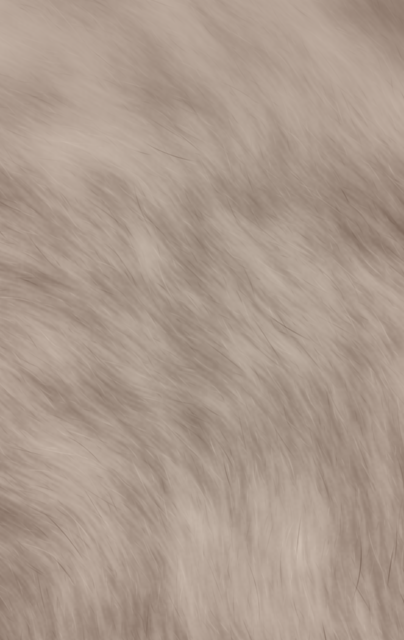
A Shadertoy shader for this texture:

```glsl
// Soft beige fur combed diagonally down to the right, turning steep at the bottom.
// Noise smeared along a curved flow field gives clumps, locks, tufts and a fine nap;
// layers of thin tapered hairs, each slightly off the flow, lie over it.

const vec3 SHADOW = vec3(0.55, 0.47, 0.42);
const vec3 LIGHT = vec3(0.71, 0.64, 0.59);
const vec3 COOL_TINT = vec3(-0.007, 0.003, 0.002);
const float MEAN_TONE = 0.77;

const vec4 SMEAR_FREQ = vec4(13.0, 32.0, 90.0, 230.0);   // clumps, locks, tufts, nap
const vec4 SMEAR_LENGTH = vec4(0.06, 0.042, 0.028, 0.015);
const vec4 SMEAR_GAIN = vec4(1.2, 0.85, 0.9, 1.0);
const vec2 PATCH_FREQ = vec2(2.6, 6.5);                  // along and across the fur
const float PATCH_SLOPE = -0.85;
const float PATCH_GAIN = 0.6;
const int STEPS = 26;
const float STEP_SIZE = 0.004;

// Per hair layer: cells per canvas height, share of cells, strength, spread
const vec4 SHORT_HAIRS = vec4(56.0, 0.8, 0.2, 0.8);
const vec4 MIDDLE_HAIRS = vec4(32.0, 0.9, 0.24, 0.8);
const vec4 LONG_HAIRS = vec4(17.0, 0.9, 0.28, 0.7);
const vec4 DARK_HAIRS = vec4(14.0, 0.8, 0.6, 0.7);
const float HAIR_WIDTH = 0.0006;

float hash(vec2 p) {
    return fract(sin(dot(p, vec2(127.1, 311.7))) * 43758.5453);
}

float noise(vec2 p) {
    vec2 i = floor(p), f = fract(p);
    f = f * f * (3.0 - 2.0 * f);
    return mix(mix(hash(i), hash(i + vec2(1, 0)), f.x),
               mix(hash(i + vec2(0, 1)), hash(i + vec2(1, 1)), f.x), f.y);
}

// Direction in which the fur lies
vec2 flow(vec2 p) {
    float u = p.x * 1.58;
    float steep = 1.0 - smoothstep(0.0, 0.45, p.y - 0.35 * (u - 0.5));
    float degrees = -40.0 + 9.0 * (1.0 - u) - 46.0 * steep
                  - 10.0 * smoothstep(0.5, 0.9, p.y)
                  + 24.0 * (noise(p * 5.0 + 40.0) - 0.5)
                  + 24.0 * (noise(p * 13.0 + 90.0) - 0.5);
    float a = radians(degrees);
    return vec2(cos(a), sin(a));
}

// Average of four noise layers along the flow line, centred on zero
vec4 smearedFur(vec2 start) {
    vec4 sum = vec4(0.0), total = vec4(0.0);
    for (int side = -1; side <= 1; side += 2) {
        vec2 p = start;
        for (int i = 0; i < STEPS; i++) {
            vec4 reach = float(i) * STEP_SIZE / SMEAR_LENGTH;
            vec4 weight = exp(-reach * reach);
            vec4 layers = vec4(noise(p * SMEAR_FREQ.x),
                               noise(p * SMEAR_FREQ.y + 17.0),
                               noise(p * SMEAR_FREQ.z + 31.0),
                               noise(p * SMEAR_FREQ.w + 53.0));
            sum += weight * layers;
            total += weight;
            p += float(side) * STEP_SIZE * flow(p);
        }
    }
    return sum / total - 0.5;
}

// Signed tone of one hair layer; darkShare is the part of hairs that darken
float hairs(vec2 p, vec4 layer, float darkShare, float seed, float pixel) {
    vec2 cell = floor(p * layer.x);
    float tone = 0.0;
    for (int y = -1; y <= 1; y++)
    for (int x = -1; x <= 1; x++) {
        vec2 id = cell + vec2(x, y);
        vec2 key = id + seed;
        if (hash(key + 3.7) > layer.y) continue;
        vec2 centre = (id + vec2(hash(key + 11.3), hash(key + 27.9))) / layer.x;
        vec2 dir = flow(centre);
        float turn = layer.w * (hash(key + 61.1) - 0.5);
        dir = normalize(dir + turn * vec2(-dir.y, dir.x));
        vec2 q = p - centre;
        float halfLength = mix(0.35, 0.95, hash(key + 35.2)) / layer.x;
        float along = dot(q, dir) / halfLength;
        float bend = 0.3 * halfLength * (hash(key + 44.6) - 0.5) * along * along;
        float across = abs(dot(q, vec2(-dir.y, dir.x)) - bend);
        float line = 1.0 - smoothstep(0.0, HAIR_WIDTH + pixel, across);
        float taper = 1.0 - smoothstep(0.2, 1.0, abs(along));
        float sense = hash(key + 52.8) < darkShare ? -1.0 : 1.0;
        tone += sense * line * taper * mix(0.3, 1.0, hash(key + 71.4));
    }
    return layer.z * tone;
}

void mainImage(out vec4 fragColor, in vec2 fragCoord) {
    vec2 p = fragCoord / iResolution.y;
    vec2 uv = fragCoord / iResolution.xy;
    float pixel = 1.0 / iResolution.y;

    // The upper part lies out of focus
    float focus = mix(1.0, 0.45, smoothstep(0.6, 0.95, uv.y));
    vec4 fur = smearedFur(p) * SMEAR_GAIN;

    float strands = hairs(p, SHORT_HAIRS, 0.5, 5.0, pixel)
                  + hairs(p, MIDDLE_HAIRS, 0.5, 131.0, pixel)
                  + hairs(p, LONG_HAIRS, 0.4, 257.0, pixel);
    float bunched = smoothstep(0.35, 0.65, noise(p * 7.0 + 23.0));
    strands += bunched * hairs(p, DARK_HAIRS, 1.0, 389.0, pixel);

    // Broad slanting patches of light and shade
    vec2 lie = vec2(cos(PATCH_SLOPE), sin(PATCH_SLOPE));
    vec2 slanted = vec2(dot(p, lie), dot(p, vec2(-lie.y, lie.x)));
    float patches = PATCH_GAIN * (noise(slanted * PATCH_FREQ + 8.0) - 0.5);
    float tone = MEAN_TONE + patches + fur.x + focus * (fur.y + fur.z + fur.w + strands);

    // Dim right-hand corners, then ease off the highlights
    tone -= 0.25 * smoothstep(0.75, 1.05, uv.x) * smoothstep(0.25, 0.5, abs(uv.y - 0.5));
    tone -= 0.35 * max(tone - 0.95, 0.0);

    // Slightly cooler in the middle
    float middle = 1.0 - smoothstep(0.1, 0.55, length(uv - vec2(0.55, 0.5)));
    vec3 colour = mix(SHADOW, LIGHT, tone) + COOL_TINT * middle;
    fragColor = vec4(colour, 1.0);
}
```
